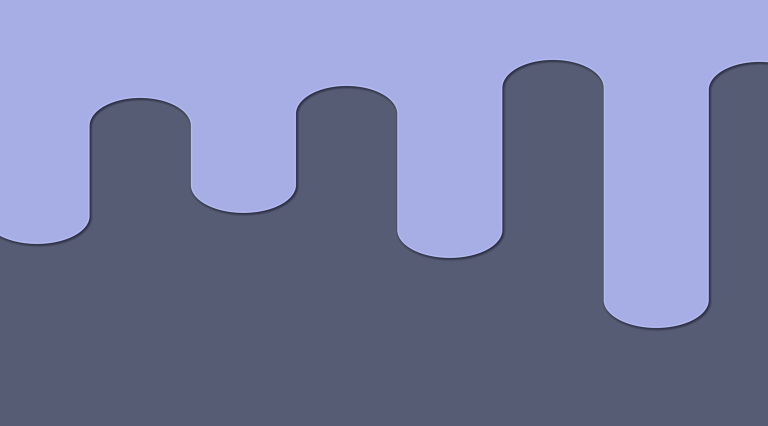
Give the GLSL for this background, as a WebGL 2 fragment shader.

```glsl
#version 300 es
precision highp float;

uniform vec2 u_resolution;
out vec4 fragColor;

const vec3 SLATE = vec3(0.340, 0.361, 0.460);
const vec3 LAVENDER = vec3(0.655, 0.682, 0.900);
const vec3 RIM_LIGHT = vec3(0.735, 0.765, 0.965);
const vec3 SHADOW = vec3(0.090, 0.100, 0.160);

// Lengths are fractions of the canvas width, y runs down from the top
const float PERIOD = 0.26875;
const float FIRST_DRIP = 0.0482;
const float DRIP_HALF = 0.0685;
const float CAP_HEIGHT = 0.0365;
const float SPLIT_Y = 0.2;
const vec4 DRIP_ENDS = vec4(0.3177, 0.2773, 0.3359, 0.4271);
const vec4 GAP_TOPS = vec4(0.1276, 0.1120, 0.0781, 0.0807);

// Distance to an endless column closed by a half ellipse towards +y
float cappedColumn(vec2 p, vec2 radii) {
    vec2 q = vec2(max(abs(p.x), 1e-5), max(p.y, 0.0));
    float k = length(q / radii);
    return k * (k - 1.0) / length(q / (radii * radii));
}

// Below the split the drips shape the edge, above it the gaps do
float paintDistance(vec2 p) {
    vec2 dripRadii = vec2(DRIP_HALF, CAP_HEIGHT);
    vec2 gapRadii = vec2(0.5 * PERIOD - DRIP_HALF, CAP_HEIGHT);
    float drips = 1.0;
    float gaps = 1.0;
    for (int i = 0; i < 4; i++) {
        float x = p.x - FIRST_DRIP - PERIOD * float(i);
        float dripY = p.y - DRIP_ENDS[i] + CAP_HEIGHT;
        float gapY = GAP_TOPS[i] + CAP_HEIGHT - p.y;
        drips = min(drips, cappedColumn(vec2(x, dripY), dripRadii));
        gaps = min(gaps, cappedColumn(vec2(x - 0.5 * PERIOD, gapY), gapRadii));
    }
    return p.y > SPLIT_Y ? drips : -gaps;
}

// Coverage of the region where d is negative, with a soft border
float coverage(float d, float softness) {
    return 1.0 - smoothstep(-softness, softness, d);
}

void main() {
    vec2 p = vec2(gl_FragCoord.x, u_resolution.y - gl_FragCoord.y) / u_resolution.x;
    float pixel = 1.0 / u_resolution.x;
    float d = paintDistance(p);

    // Shadow cast to the lower right
    float shade = coverage(paintDistance(p - vec2(0.0013, 0.0013)) - 0.0008, 0.0032);
    vec3 color = mix(SLATE, SHADOW, 0.8 * shade);

    // Paint with a thin bright rim
    float rim = coverage(abs(d + 0.001) - 0.0008, 0.7 * pixel);
    vec3 paint = mix(LAVENDER, RIM_LIGHT, 0.7 * rim);
    color = mix(color, paint, coverage(d, 0.7 * pixel));

    fragColor = vec4(color, 1.0);
}
```
